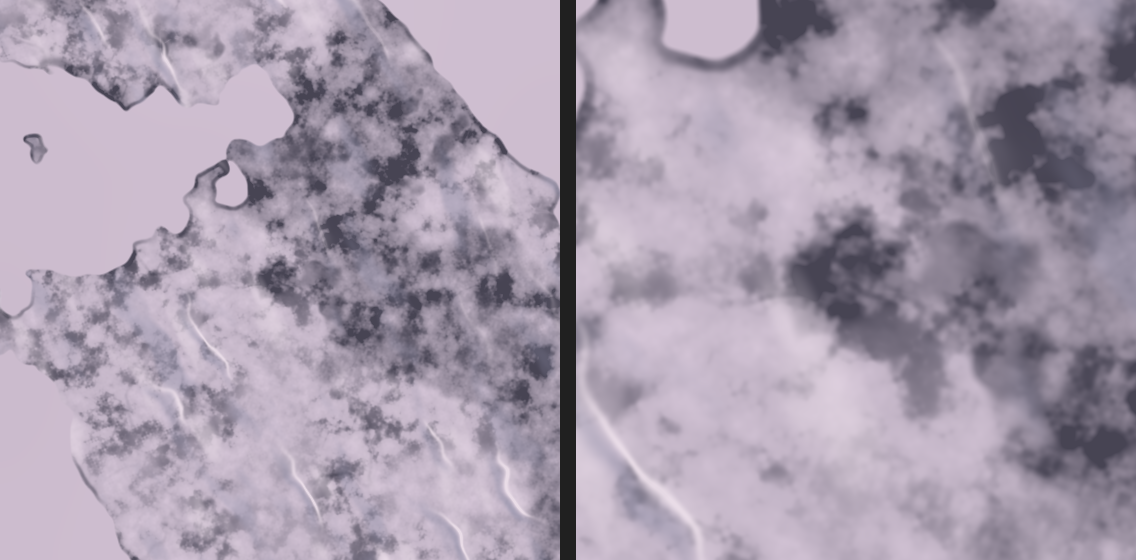
Left: the whole. Right: its middle third, enlarged.
A WebGL 2 fragment shader for this texture:

```glsl
#version 300 es
precision highp float;
// Pale lilac tissue section under a microscope: mottled sheets with dark rims
// around smooth gaps, some dense grey lumps, and bright slanted folds.
// Sheets come from warped noise, rims from its distance, folds from a jittered grid.

uniform vec2 u_resolution;
out vec4 fragColor;

const vec3 PALE = vec3(0.825, 0.765, 0.835);
const vec3 DARK = vec3(0.25, 0.24, 0.30);
const vec3 GAP = vec3(0.805, 0.742, 0.812);
const vec3 SHINE = vec3(0.93, 0.88, 0.92);
const vec3 SHADE = vec3(0.54, 0.54, 0.64);
const float GAP_LEVEL = 0.425;      // higher gives more open gaps
const float RIM_WIDTH = 0.0045;
const float EDGE_SOFT = 0.0025;
const float GRAIN_SCALE = 30.0;
const float LUMP_SCALE = 3.4;
const vec2 FOLD_GRID = vec2(6.0, 3.5);
const float FOLD_CHANCE = 0.55;
const float FOLD_WIDTH = 0.0042;
const mat2 SLANT = mat2(0.87, 0.5, -0.5, 0.87);   // y runs along the folds
const mat2 OCTAVE_TURN = mat2(0.8, 0.6, -0.6, 0.8);

float hash(vec2 p) {
    return fract(sin(dot(p, vec2(127.1, 311.7))) * 43758.5);
}

float noise(vec2 p) {
    vec2 i = floor(p), f = fract(p);
    f = f * f * (3.0 - 2.0 * f);
    return mix(mix(hash(i), hash(i + vec2(1, 0)), f.x),
               mix(hash(i + vec2(0, 1)), hash(i + vec2(1, 1)), f.x), f.y);
}

float fbm(vec2 p, float gain) {
    float sum = 0.0, total = 0.0, amp = 1.0;
    for (int i = 0; i < 4; i++) {
        sum += amp * noise(p);
        total += amp;
        amp *= gain;
        p = OCTAVE_TURN * p * 2.0 + 17.3;
    }
    return sum / total;
}

// Tissue thickness; below GAP_LEVEL the section is open
float sheet(vec2 p) {
    vec2 warp = vec2(noise(p * 5.0 + 3.1), noise(p * 5.0 + 41.7)) - 0.5;
    vec2 q = (p + 0.09 * warp) * SLANT;
    return fbm(q * vec2(4.6, 3.2) + 8.4, 0.38) + 0.025 * (noise(p * 45.0) - 0.5);
}

// Signed distance to the gap edge, positive inside tissue
float sheetDistance(vec2 p) {
    const float e = 0.003;
    float s = sheet(p);
    vec2 slope = vec2(sheet(p + vec2(e, 0)), sheet(p + vec2(0, e))) - s;
    return (s - GAP_LEVEL) / max(length(slope) / e, 0.5);
}

// x: bright crest, y: shaded flank
vec2 folds(vec2 p) {
    vec2 q = p * SLANT;
    vec2 home = floor(q * FOLD_GRID);
    float bend = 0.06 * (noise(q * vec2(7.0, 11.0)) - 0.5) + 0.014 * (noise(q * 38.0) - 0.5);
    vec2 sum = vec2(0);
    for (int y = -1; y <= 1; y++)
    for (int x = -1; x <= 1; x++) {
        vec2 id = home + vec2(x, y);
        if (hash(id + 5.7) > FOLD_CHANCE) continue;
        vec2 jitter = vec2(hash(id + 1.3), hash(id + 9.1)) - 0.5;
        vec2 r = q - (id + 0.5 + 0.7 * jitter) / FOLD_GRID;
        r.x += bend;
        float reach = 0.06 + 0.08 * hash(id + 23.9);
        float taper = 1.0 - smoothstep(0.3 * reach, reach, abs(r.y));
        float crest = exp(-pow(abs(r.x) / FOLD_WIDTH, 2.0)) + 0.3 * exp(-pow(abs(r.x - 0.008) / 0.014, 2.0));
        float flank = exp(-pow(abs(r.x + 0.014) / 0.009, 2.0));
        sum += taper * vec2(crest, flank);
    }
    return sum * (0.35 + 0.75 * noise(q * 24.0 + 6.0));
}

void main() {
    vec2 p = gl_FragCoord.xy / u_resolution.y;

    // Sheet, rim and denser border
    float d = sheetDistance(p);
    float tissue = smoothstep(-EDGE_SOFT, EDGE_SOFT, d);
    float rim = exp(-pow(abs(d - RIM_WIDTH) / RIM_WIDTH, 2.0)) * smoothstep(0.25, 0.8, noise(p * 14.0 + 2.0));
    float border = exp(-max(d, 0.0) / 0.025);

    // Mottled grain, broken membranes, dense lumps and rare dark specks
    float grain = fbm(p * GRAIN_SCALE, 0.6);
    float patchy = smoothstep(0.35, 0.68, fbm(p * 8.0 + 31.0, 0.5));
    float specks = smoothstep(0.46, 0.74, grain);
    float membrane = 1.0 - smoothstep(0.0, 0.035, abs(fbm(p * 7.0 + 63.0, 0.5) - 0.5));
    float lump = smoothstep(0.58, 0.66, fbm(p * LUMP_SCALE + 12.6, 0.45));
    float ink = smoothstep(0.70, 0.79, fbm(p * 10.0 + 77.0, 0.5));

    float density = 0.10 + 0.35 * (grain - 0.48) + specks * (0.06 + 0.42 * patchy);
    density += 0.22 * membrane * patchy * grain + border * (0.04 + 0.22 * specks);
    density += lump * (0.30 + 0.55 * (grain - 0.45)) + 0.42 * rim + 0.4 * ink;
    vec3 color = mix(PALE, DARK, clamp(density, 0.0, 0.95));

    // Soft relief lit from the right, then sharp folds
    vec2 q = p * SLANT * vec2(15.0, 7.0);
    float relief = fbm(q + vec2(0.25, 0.0), 0.45) - fbm(q - vec2(0.25, 0.0), 0.45);
    color = mix(color, SHINE, 0.45 * smoothstep(0.04, 0.3, relief) * (1.0 - lump));
    color = mix(color, SHADE, 0.35 * smoothstep(0.04, 0.3, -relief));
    vec2 fold = clamp(folds(p), 0.0, 1.0) * (1.0 - 0.7 * lump);
    color = mix(color, SHADE, 0.5 * fold.y);
    color = mix(color, SHINE, 0.9 * fold.x);

    vec3 gap = GAP + 0.02 * (noise(p * 3.0 + 50.0) - 0.5);
    fragColor = vec4(mix(gap, color, tissue), 1.0);
}
```
